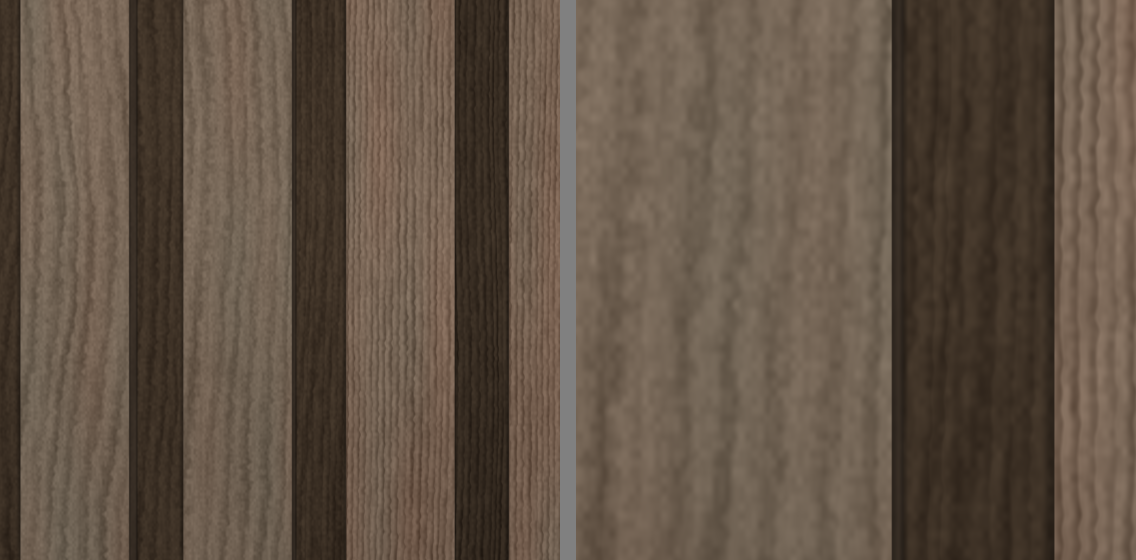
Left, the full canvas; right, a detail of the centre.
Give the GLSL for this texture, as a Shadertoy shader.

```glsl
#define PITCH 0.2908
#define FIRST_SLAT 0.0365
#define SLAT_WIDTH 0.194
#define LIP_WIDTH 0.014
#define BROAD_FREQ 36.0
#define FINE_FREQ 84.0
#define SLAT_DARK vec3(0.36, 0.30, 0.245)
#define SLAT_LIGHT vec3(0.535, 0.465, 0.40)
#define GROOVE_DARK vec3(0.17, 0.13, 0.095)
#define GROOVE_LIGHT vec3(0.30, 0.245, 0.19)

float hash(vec2 p) {
    vec3 q = fract(vec3(p.xyx) * 0.1031);
    q += dot(q, q.yzx + 33.33);
    return fract((q.x + q.y) * q.z);
}

float noise(vec2 p) {
    vec2 cell = floor(p), f = fract(p);
    f = f * f * (3.0 - 2.0 * f);
    float low = mix(hash(cell), hash(cell + vec2(1, 0)), f.x);
    float high = mix(hash(cell + vec2(0, 1)), hash(cell + vec2(1, 1)), f.x);
    return mix(low, high, f.y);
}

// One family of dark growth lines; bend sets how far they wander.
float veins(vec2 p, float freq, float bend, float seed) {
    float drift = noise(vec2(p.x * 4.0, p.y * 1.8) + seed) - 0.5;
    float wobble = noise(vec2(p.x * 25.0, p.y * 11.0) + seed) - 0.5;
    float jag = noise(vec2(p.x * 60.0, p.y * 110.0) + seed) - 0.5;
    float u = (p.x + bend * (drift + 0.12 * wobble - 0.35 * p.y)) * freq;
    u += 0.9 * noise(vec2(u * 0.6, seed)) + 0.28 * jag;
    float f = fract(u);
    float line = smoothstep(0.1, 0.66, f) * (1.0 - smoothstep(0.66, 0.92, f));
    float strength = noise(vec2(floor(u) * 7.3 + seed, p.y * 5.0));
    return line * (0.35 + 0.75 * strength);
}

// Wood lightness: 0 in the pores, 1 on the pale fibre.
float woodGrain(vec2 p, float fineness, float seed) {
    float broad = veins(p, BROAD_FREQ, 0.075, seed);
    float fine = veins(p, FINE_FREQ, 0.018, seed + 5.0);
    float patches = noise(vec2(p.x * 14.0, p.y * 2.5) + seed * 1.7) - 0.5;
    float fibres = noise(vec2(p.x * 190.0, p.y * 34.0) + seed) - 0.5;
    float flecks = noise(p * vec2(260.0, 190.0) + seed) - 0.5;
    float lines = mix(0.52 * broad + 0.08 * fine, 0.68 * fine, fineness);
    return 0.69 - lines + 0.22 * patches
        + mix(0.22, 0.34, fineness) * fibres + 0.28 * flecks;
}

void mainImage(out vec4 fragColor, in vec2 fragCoord) {
    vec2 p = fragCoord / iResolution.xy;
    float px = 1.0 / iResolution.x;
    float id = floor((p.x - FIRST_SLAT) / PITCH);
    float x = p.x - FIRST_SLAT - id * PITCH;
    float seed = id * 13.7 + 40.0;

    // Broad curved grain on the left boards, fine straight grain on the right
    float fineness = step(1.5, id);
    float slatGrain = woodGrain(p, fineness, seed);
    float grooveGrain = woodGrain(p, max(fineness, 0.4 * step(0.5, id)), seed + 7.1);

    vec3 slat = mix(SLAT_DARK, SLAT_LIGHT, slatGrain);
    vec3 groove = mix(GROOVE_DARK, GROOVE_LIGHT, grooveGrain);

    // Tint differs a little from board to board and along each board
    float tint = noise(vec2(p.x * 18.0, p.y * 3.0) + seed * 2.0) - 0.5;
    vec3 warmth = vec3(0.012, -0.006, -0.008);
    slat += warmth * (2.0 * tint + fineness - 0.3);
    groove *= 1.0 - 0.12 * fineness;

    // Groove: shaded lip on the left, contact shadow on the right
    float g = x - SLAT_WIDTH;
    float lipWidth = LIP_WIDTH * (1.0 - 0.5 * step(0.5, id)) * (1.0 - fineness);
    float lip = 1.0 - smoothstep(lipWidth - px, lipWidth + px, g);
    groove = mix(groove, vec3(0.215, 0.18, 0.15), 0.65 * lip * (1.0 - fineness));
    float seam = 1.0 - smoothstep(0.0, 0.0035, abs(g - lipWidth));
    groove *= 1.0 - 0.28 * seam;
    groove *= 1.0 - 0.3 * smoothstep(PITCH - 0.009, PITCH, x);
    groove *= 1.0 - 0.25 * (1.0 - smoothstep(0.0, 0.005, g));

    // Smooth coverage of the slat at both of its edges
    float left = min(x, PITCH - x);
    float edge = x < 0.5 * SLAT_WIDTH ? x : (g > 0.5 * (PITCH - SLAT_WIDTH) ? -left : -g);
    float cover = smoothstep(-px, px, edge);
    vec3 color = mix(groove, slat, cover);

    // Gentle falloff towards the lower edge
    color *= mix(0.94, 1.02, smoothstep(0.0, 0.6, p.y));
    fragColor = vec4(clamp(color, 0.0, 1.0), 1.0);
}
```
